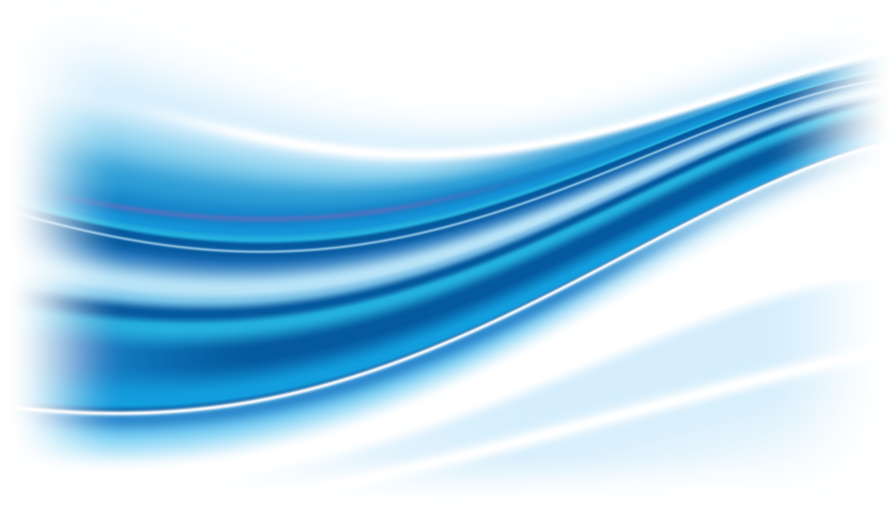
Reproduce this background procedurally as a WebGL 2 fragment shader.

```glsl
#version 300 es
precision highp float;
// Draws glossy blue ribbons sweeping across a white, softly faded background.
uniform vec2 u_resolution;
out vec4 fragColor;

const vec3 WHITE = vec3(1.0);
const vec3 PALE = vec3(0.84, 0.935, 0.99);
const vec3 ICE = vec3(0.72, 0.89, 0.97);
const vec3 SKY = vec3(0.46, 0.81, 0.96);
const vec3 CYAN = vec3(0.14, 0.69, 0.87);
const vec3 BLUE = vec3(0.07, 0.52, 0.79);
const vec3 NAVY = vec3(0.02, 0.35, 0.62);
const vec3 VIOLET = vec3(0.36, 0.43, 0.74);

// Smooth curve through five heights, evenly spaced from x = 0 to x = 1
float curve(float x, float a, float b, float c, float d, float e) {
  float t = x * 4.0, t1 = t - 1.0, t2 = t - 2.0, t3 = t - 3.0, t4 = t - 4.0;
  return a * t1 * t2 * t3 * t4 / 24.0 - b * t * t2 * t3 * t4 / 6.0
       + c * t * t1 * t3 * t4 / 4.0 - d * t * t1 * t2 * t4 / 6.0
       + e * t * t1 * t2 * t3 / 24.0;
}

// Soft stripe centred on zero
float glow(float dist, float width) {
  float q = dist / width;
  return exp(-q * q);
}

// Antialiased step across a curve
float edge(float dist, float pixel) {
  return smoothstep(-pixel, pixel, dist);
}

// Blend to the next colour of a gradient
vec3 stop(vec3 base, vec3 next, float from, float to, float t) {
  return mix(base, next, smoothstep(from, to, t));
}

vec3 upperVeil(float t, float x) {
  vec3 start = mix(PALE, BLUE, smoothstep(0.42, 0.82, x));
  vec3 middle = mix(vec3(0.57, 0.83, 0.94), BLUE, smoothstep(0.45, 0.8, x));
  vec3 c = stop(start, middle, 0.0, 0.4, t);
  c = stop(c, vec3(0.18, 0.62, 0.84), 0.3, 0.75, t);
  return stop(c, BLUE, 0.7, 1.0, t);
}

vec3 blueFold(float t) {
  vec3 c = stop(BLUE, vec3(0.08, 0.58, 0.85), 0.1, 0.5, t);
  c = stop(c, CYAN, 0.5, 0.78, t);
  return stop(c, NAVY, 0.78, 0.97, t);
}

vec3 silverFold(float t, float x) {
  vec3 c = stop(NAVY, vec3(0.12, 0.44, 0.72), 0.1, 0.3, t);
  c = stop(c, ICE, 0.2, 0.62, t);
  c = stop(c, mix(vec3(0.48, 0.79, 0.92), vec3(0.42, 0.65, 0.85), x), 0.66, 0.84, t);
  return stop(c, NAVY, 0.8, 0.97, t);
}

vec3 deepFold(float t, float x) {
  vec3 c = stop(NAVY, CYAN, 0.0, 0.12, t);
  c = stop(c, mix(BLUE, NAVY, smoothstep(0.05, 0.3, x)), 0.14, 0.4, t);
  c = stop(c, vec3(0.07, 0.62, 0.87), 0.5, 0.87, t);
  return stop(c, NAVY, 0.91, 0.99, t);
}

// Glow and shadow beneath the lowest fold
vec3 lowerGlow(vec3 base, float dist, float x) {
  float reach = mix(0.125, 0.075, x);
  float strength = 1.0 - 0.85 * smoothstep(0.5, 0.9, x);
  vec3 c = mix(base, SKY, strength * (1.0 - smoothstep(0.25 * reach, reach, dist)));
  float shade = glow(dist - 0.012, 0.022) * (1.0 - 0.7 * smoothstep(0.6, 0.85, x));
  return mix(c, vec3(0.12, 0.48, 0.77), 0.8 * shade);
}

void main() {
  vec2 uv = gl_FragCoord.xy / u_resolution;
  float x = uv.x, y = 1.0 - uv.y, px = 1.0 / u_resolution.y;

  // Ribbon boundaries, measured downward
  float crest = curve(x, 0.146, 0.250, 0.297, 0.218, 0.097);
  float seam = curve(x, 0.354, 0.421, 0.383, 0.245, 0.108);
  float lip = curve(x, 0.392, 0.473, 0.426, 0.270, 0.140);
  float crease = curve(x, 0.572, 0.608, 0.525, 0.338, 0.189);
  float rim = curve(x, 0.784, 0.784, 0.660, 0.446, 0.273);
  float veil = curve(x, 0.968, 0.917, 0.806, 0.637, 0.529);
  float streak = curve(x, 1.025, 0.980, 0.887, 0.775, 0.671);

  // Pale lower veils and their bright streak
  float veilFade = smoothstep(0.15, 0.6, x) * smoothstep(-0.01, 0.025, y - veil);
  float below = smoothstep(0.0, 0.22, y - streak);
  vec3 color = mix(WHITE, PALE, veilFade * (1.0 - 0.8 * below));
  color = mix(color, WHITE, glow(y - streak, 0.016));
  color = lowerGlow(color, y - rim, x);

  // Folds, stacked from the bottom upward
  color = mix(deepFold((y - crease) / (rim - crease), x), color, edge(y - rim, px));
  color = mix(silverFold((y - lip) / (crease - lip), x), color, edge(y - crease, px));
  color = mix(blueFold((y - seam) / (lip - seam)), color, edge(y - lip, px));
  color = mix(upperVeil((y - crest) / max(seam - crest, 0.01), x), color, edge(y - seam, px));
  float halo = glow(y - crest, mix(0.095, 0.05, smoothstep(0.1, 0.6, x)));
  vec3 haze = mix(WHITE, PALE, halo * (1.0 - 0.15 * x));
  color = mix(haze, color, edge(y - crest, 2.0 * px));

  // Highlights along the edges
  float crestLine = smoothstep(0.1, 0.32, x) * glow(y - crest, mix(0.015, 0.009, x));
  color = mix(color, WHITE, crestLine);
  float seamFade = smoothstep(0.03, 0.15, x) * (1.0 - smoothstep(0.4, 0.65, x));
  color = mix(color, VIOLET, 0.75 * seamFade * glow(y - seam, 0.006));
  color = mix(color, ICE, 0.7 * glow(y - lip - 0.011, max(0.003, px)));
  color = mix(color, WHITE, 0.95 * glow(y - rim, max(0.0045, px)));

  // Violet haze at the left, then fading borders
  float leftHaze = glow(x - 0.08, 0.05) * glow(y - 0.68, 0.07);
  color = mix(color, VIOLET, 0.4 * leftHaze);
  float border = smoothstep(0.005, 0.14, x) * (1.0 - smoothstep(0.85, 1.0, x));
  border *= 1.0 - smoothstep(0.87, 0.98, y);
  fragColor = vec4(mix(WHITE, color, border), 1.0);
}
```
